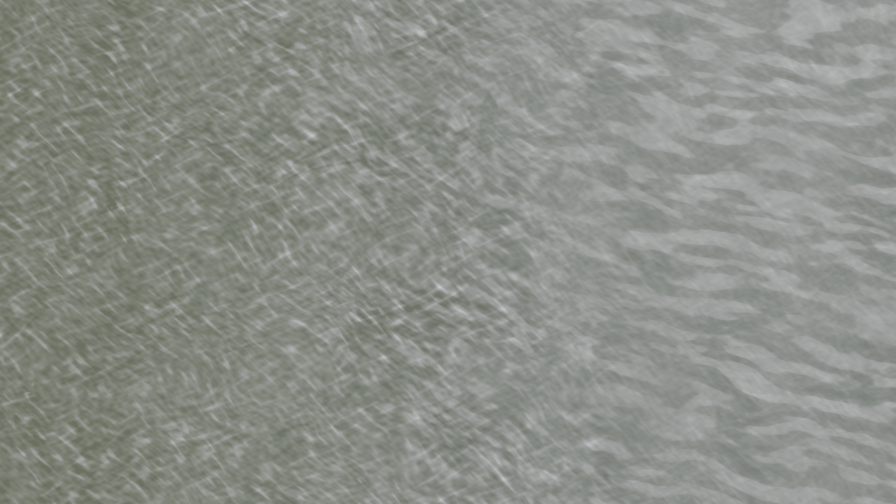
Write a Shadertoy shader that draws this texture.

```glsl
// Rippled grey-green water: fine crossed wavelets at left, broad glossy swells at right.
#define MURKY_COLOR vec3(0.458, 0.480, 0.425)
#define SLATE_COLOR vec3(0.482, 0.502, 0.482)
#define SKY_COLOR vec3(0.660, 0.668, 0.665)
#define LEFT_TONE 0.19
#define RIGHT_TONE 0.62
#define PATCH_CONTRAST 0.24
#define FINE_CONTRAST 0.74
#define MID_CONTRAST 0.46
#define SWELL_CONTRAST 0.46
#define GRAIN_CONTRAST 0.30
#define WARP_AMOUNT 0.026
#define GLINT_STRENGTH 0.80

// Pseudo-random unit gradient for a lattice cell
vec2 cellGradient(vec2 cell) {
    uvec2 k = uvec2(ivec2(cell) + 32768);
    uint h = k.x * 1597334677u ^ k.y * 3812015801u;
    h = (h ^ (h >> 15)) * 2246822519u;
    h ^= h >> 13;
    float angle = float(h & 65535u) / 65536.0 * 6.28318;
    return vec2(cos(angle), sin(angle));
}

float gradientNoise(vec2 p) {
    vec2 cell = floor(p), f = p - cell;
    vec2 u = f * f * f * (f * (f * 6.0 - 15.0) + 10.0);
    vec2 e = vec2(1.0, 0.0);
    float a = dot(cellGradient(cell), f);
    float b = dot(cellGradient(cell + e.xy), f - e.xy);
    float c = dot(cellGradient(cell + e.yx), f - e.yx);
    float d = dot(cellGradient(cell + e.xx), f - e.xx);
    return mix(mix(a, b, u.x), mix(c, d, u.x), u.y);
}

// Noise stretched along a direction; freq is (along, across)
float streaks(vec2 p, float degrees, vec2 freq) {
    float a = radians(degrees);
    vec2 along = vec2(cos(a), sin(a));
    vec2 q = vec2(dot(p, along), dot(p, vec2(-along.y, along.x)));
    return gradientNoise(q * freq + degrees);
}

// Crossed wavelets with thin bright crests
float fineWavelets(vec2 p) {
    float falling = streaks(p, -44.0, vec2(27.0, 88.0));
    float rising = streaks(p, 23.0, vec2(20.0, 80.0));
    float shallow = streaks(p, -22.0, vec2(22.0, 66.0));
    float crests = smoothstep(0.14, 0.50, falling) + 0.6 * smoothstep(0.16, 0.50, rising);
    return 0.36 * (falling + rising + shallow) + 0.48 * crests - 0.11;
}

// Slanted ripples of middle size
float midRipples(vec2 p) {
    float broad = streaks(p, -31.0, vec2(12.0, 42.0));
    float detail = streaks(p, -46.0, vec2(27.0, 76.0));
    return smoothstep(-0.12, 0.36, broad + 0.5 * detail) - 0.36;
}

// Flat reflecting plates with crisp borders and faint inner shading
float glossySwell(vec2 p) {
    float broad = streaks(p, -9.0, vec2(8.0, 32.0));
    float detail = streaks(p, -17.0, vec2(19.0, 60.0));
    float shape = broad + 0.45 * detail;
    float film = smoothstep(0.02, 0.20, streaks(p, -4.0, vec2(17.0, 55.0)));
    return 0.65 * smoothstep(-0.03, 0.15, shape) + 0.6 * shape + 0.24 * film - 0.38;
}

void mainImage(out vec4 fragColor, in vec2 fragCoord) {
    vec2 p = fragCoord / iResolution.y;
    vec2 uv = fragCoord / iResolution.xy;

    // Bend the wave fronts
    vec2 bend = vec2(gradientNoise(p * 5.5 + 3.0), gradientNoise(p * 5.5 + 41.0));
    vec2 w = p + WARP_AMOUNT * bend;

    // Where each wave size prevails
    float x = uv.x + 0.10 * (uv.y - 0.5) + 0.10 * gradientNoise(p * 3.0 + 17.0);
    float swellShare = smoothstep(0.46, 0.80, x);
    float midShare = smoothstep(0.15, 0.52, x) * (1.0 - 0.75 * swellShare);
    float fineShare = 1.0 - 0.80 * smoothstep(0.40, 0.82, x);

    // Broad tone: murky at left, sky-lit at right, with soft upright bands
    float tone = mix(LEFT_TONE, RIGHT_TONE, smoothstep(-0.05, 0.90, uv.x));
    float bands = gradientNoise(vec2(p.x * 4.5 - p.y * 0.7, p.y * 1.4) + 7.0);
    float clouds = gradientNoise(p * vec2(6.0, 8.0) + 23.0);
    tone += PATCH_CONTRAST * (0.7 * bands + 0.5 * clouds);
    tone += 0.16 * swellShare * (uv.y - 0.4);

    // Waves, livelier in some places than in others
    float gusts = 1.0 + 0.7 * gradientNoise(p * 6.5 + 61.0);
    tone += FINE_CONTRAST * fineShare * gusts * fineWavelets(w);
    tone += MID_CONTRAST * midShare * gusts * midRipples(w);
    tone += SWELL_CONTRAST * swellShare * gusts * glossySwell(w);

    // Dark creases
    float crease = 1.0 - smoothstep(0.0, 0.10, abs(streaks(w, 22.0, vec2(4.5, 22.0))));
    float creaseMask = smoothstep(0.08, 0.4, gradientNoise(p * 8.0 + 83.0));
    tone -= 0.20 * crease * creaseMask * (1.0 - swellShare);

    // Fine slanted grain and rare glints
    float grain = streaks(w, -36.0, vec2(62.0, 135.0)) + 0.7 * streaks(w, 18.0, vec2(55.0, 125.0));
    tone += GRAIN_CONTRAST * grain * mix(0.45, 1.0, fineShare);
    float glint = smoothstep(0.36, 0.56, streaks(p, -35.0, vec2(55.0, 100.0)));
    float glintMask = smoothstep(0.40, 0.60, gradientNoise(p * 10.0 + 29.0));
    tone += GLINT_STRENGTH * glint * glintMask * fineShare;

    vec3 depths = mix(MURKY_COLOR, SLATE_COLOR, smoothstep(0.05, 0.85, uv.x));
    vec3 water = mix(depths, SKY_COLOR, clamp(tone, -0.2, 1.6));
    fragColor = vec4(water, 1.0);
}
```
